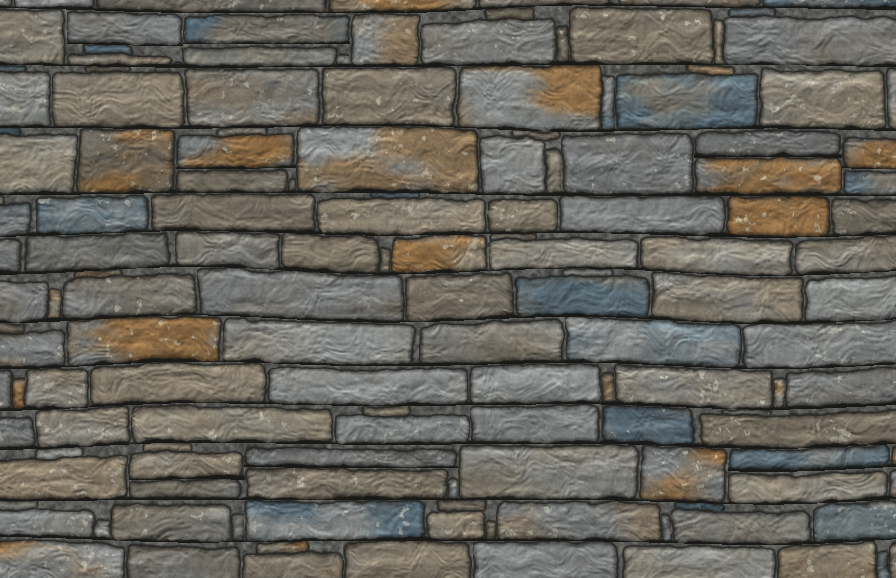
Reproduce this texture procedurally as a WebGL 2 fragment shader.

```glsl
#version 300 es
precision highp float;
// Dry-laid wall of split stone: thirteen uneven courses of long, rough blocks.
// Each course is cut at jittered joints; blocks are rounded boxes with noisy
// edges, cleaved relief lit from above, mineral stains, chips and gritty mortar.
uniform vec2 u_resolution;
out vec4 fragColor;

const int COURSES = 13;
const float COURSE_EDGE[14] = float[14](-0.02, 0.066, 0.134, 0.228, 0.296, 0.368,
    0.448, 0.532, 0.595, 0.662, 0.775, 0.885, 0.984, 1.07);
const vec3 GREY = vec3(0.45, 0.46, 0.46);
const vec3 PALE = vec3(0.56, 0.57, 0.56);
const vec3 BROWN = vec3(0.43, 0.405, 0.36);
const vec3 TAN = vec3(0.56, 0.52, 0.45);
const vec3 SLATE = vec3(0.35, 0.42, 0.46);
const vec3 RUST = vec3(0.56, 0.43, 0.28);
const vec3 CREVICE = vec3(0.10, 0.10, 0.09);
const vec3 LICHEN = vec3(0.74, 0.74, 0.68);

struct Block { vec4 box; vec2 id; };  // box: left, bottom, right, top

float hash(vec2 p) { return fract(sin(dot(p, vec2(127.1, 311.7))) * 43758.5453); }

float noise(vec2 p) {
  vec2 i = floor(p), f = fract(p);
  f = f * f * (3.0 - 2.0 * f);
  return mix(mix(hash(i), hash(i + vec2(1, 0)), f.x),
             mix(hash(i + vec2(0, 1)), hash(i + vec2(1, 1)), f.x), f.y);
}

float fbm(vec2 p) {
  float sum = 0.0, amp = 0.5;
  for (int i = 0; i < 5; i++) {
    sum += amp * noise(p);
    p = mat2(1.6, 1.2, -1.2, 1.6) * p + 7.3;
    amp *= 0.5;
  }
  return sum;
}

// Distance to the nearest scattered point: its creases read as cleavage lines.
float scallops(vec2 p) {
  vec2 cell = floor(p);
  float nearest = 4.0;
  for (int y = -1; y <= 1; y++)
    for (int x = -1; x <= 1; x++) {
      vec2 c = cell + vec2(x, y);
      nearest = min(nearest, length(c + vec2(hash(c), hash(c + 17.0)) - p));
    }
  return nearest;
}

float relief(vec2 p, float seed) {
  vec2 q = p + seed * 9.0 + 0.035 * vec2(noise(p * 23.0), noise(p * 27.0 + 5.0));
  return 0.9 * fbm(q * vec2(22.0, 38.0)) - 0.32 * scallops(q * vec2(13.0, 27.0))
       + 0.2 * noise(q * vec2(110.0, 170.0));
}

float roundBox(vec2 p, vec4 box, float radius) {
  vec2 d = abs(p - 0.5 * (box.xy + box.zw)) - 0.5 * (box.zw - box.xy) + radius;
  return length(max(d, 0.0)) + min(max(d.x, d.y), 0.0) - radius;
}

float joint(float i, float row) { return i + 0.62 * (hash(vec2(i, row * 3.7)) - 0.5); }

Block findBlock(vec2 p) {
  int row = 0;
  for (int i = 1; i < COURSES; i++) if (p.y > COURSE_EDGE[i]) row = i;
  float r = float(row), low = COURSE_EDGE[row], high = COURSE_EDGE[row + 1];
  float pitch = mix(0.21, 0.29, hash(vec2(r, 2.0))), shift = 7.0 * hash(vec2(r, 5.0));
  float u = p.x / pitch + shift, i = floor(u);
  if (u < joint(i, r)) i -= 1.0;
  else if (u >= joint(i + 1.0, r)) i += 1.0;
  vec2 id = vec2(i, r);
  // Some tall blocks are two thin layers.
  if (high - low > 0.09 && hash(id + 31.0) > 0.78) {
    float split = mix(low, high, mix(0.35, 0.6, hash(id + 3.0)));
    if (p.y > split) { low = split; id.y += 0.5; } else high = split;
  }
  return Block(vec4((joint(i, r) - shift) * pitch, low,
                    (joint(i + 1.0, r) - shift) * pitch, high), id);
}

vec3 stoneColour(vec2 p, vec2 id) {
  float tone = hash(id + 11.0), kind = hash(id + 23.0);
  float patches = fbm(p * vec2(7.0, 13.0) + id * 5.0);
  float strata = fbm(vec2(p.x * 5.0, p.y * 65.0) + id * 3.0);
  float warmth = smoothstep(0.35, 0.8, 0.6 * hash(id + 47.0) + 0.7 * patches - 0.06);
  vec3 c = mix(mix(GREY, PALE, tone), mix(BROWN, TAN, tone), warmth);
  c = mix(c, SLATE, smoothstep(0.82, 0.92, kind) * smoothstep(0.25, 0.55, patches));
  c = mix(c, RUST, smoothstep(0.24, 0.1, kind) * smoothstep(0.36, 0.62, patches));
  float spots = smoothstep(0.66, 0.74, fbm(p * 75.0 + id)) * step(0.5, hash(id + 61.0));
  return mix(c * (0.8 + 0.42 * strata), LICHEN, 0.6 * spots);
}

void main() {
  float px = 1.0 / u_resolution.y;
  vec2 p = gl_FragCoord.xy * px;
  vec2 w = p + vec2(0.008, 0.02) * (vec2(noise(p * 9.0), noise(p * vec2(3.0, 4.0) + 9.0)) - 0.5);
  vec2 edge = w + 0.013 * (vec2(fbm(p * 38.0), fbm(p * 34.0 + 20.0)) - 0.5);
  Block b = findBlock(w);

  // Uneven gaps above and beside the block leave room for chips.
  float topGap = 0.003 + 0.021 * pow(hash(b.id + 71.0), 2.5);
  float sideGap = 0.004 + 0.026 * pow(hash(b.id + 83.0), 5.0);
  vec4 body = b.box + vec4(0.003, 0.004, -sideGap, -topGap);
  float dBlock = roundBox(edge, body, 0.009);
  float start = mix(body.x, body.z, 0.55 * hash(b.id + 91.0));
  vec4 slab = vec4(start, body.w + 0.003, start + 0.08, b.box.w - 0.001);
  vec4 shard = vec4(body.z + 0.004, body.y, b.box.z - 0.001, body.w - 0.015);
  float dChip = min(topGap > 0.011 ? roundBox(edge, slab, 0.004) : 1.0,
                    sideGap > 0.013 ? roundBox(edge, shard, 0.005) : 1.0);
  float d = min(dBlock, dChip);
  vec2 id = dChip < dBlock ? b.id + 40.0 : b.id;

  // Gritty mortar, darkest under and close against the stone.
  vec3 mortar = mix(vec3(0.17), vec3(0.53, 0.53, 0.51), fbm(p * 130.0));
  float open = smoothstep(-0.001, 0.006, d) * smoothstep(-0.002, 0.004, edge.y - body.y);
  mortar = mix(CREVICE, mortar, open);

  // Stone face: slope towards the sky, worn rim and grain.
  float seed = hash(id);
  float slope = relief(p, seed) - relief(p + vec2(-0.0015, 0.004), seed);
  float height = clamp((edge.y - body.y) / (body.w - body.y), 0.0, 1.0);
  float light = 0.95 + clamp(1.25 * slope, -0.42, 0.3) + 0.12 * (height - 0.5);
  light *= mix(0.62, 1.0, smoothstep(0.0, 0.008, -d));
  light += 0.12 * (noise(p * 260.0) - 0.5);
  vec3 stone = stoneColour(p, id) * light;

  fragColor = vec4(mix(stone, mortar, smoothstep(-px, px, d)), 1.0);
}
```
